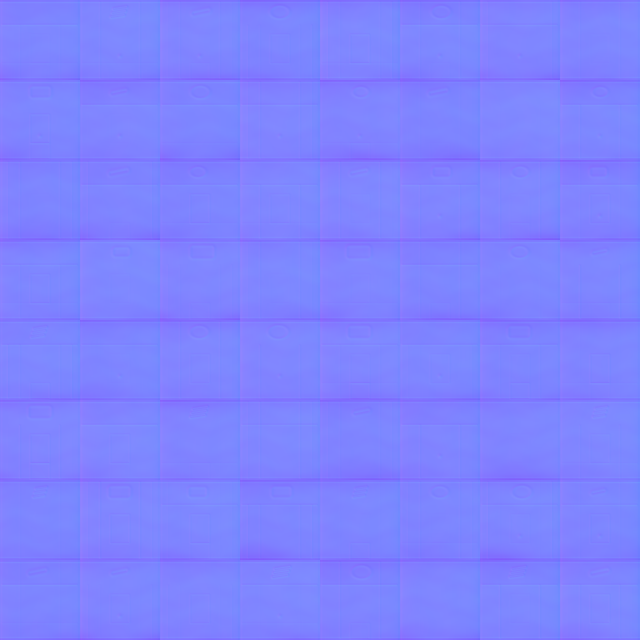
This texture map is drawn by a three.js fragment shader. Its source:

```glsl
varying vec2 vUv;

float hash(vec2 cell, float salt) {
  return fract(sin(dot(cell, vec2(12.99, 78.23)) + salt * 37.7) * 4375.5);
}

float ridge(float dist, float width) {
  float t = dist / width;
  return exp(-t * t);
}

float roundBox(vec2 p, vec2 halfSize, float radius) {
  vec2 q = abs(p) - halfSize + radius;
  return length(max(q, 0.0)) + min(max(q.x, q.y), 0.0) - radius;
}

vec2 rotate(vec2 p, float angle) {
  float c = cos(angle), s = sin(angle);
  return vec2(c * p.x - s * p.y, s * p.x + c * p.y);
}

float inside(float x, float low, float high) {
  return smoothstep(low - 0.012, low + 0.012, x) * (1.0 - smoothstep(high - 0.012, high + 0.012, x));
}

// Soft embossed mark near the top: ring, plate, slanted pill or stacked bars
float emblem(vec2 p, float kind, float size) {
  if (kind < 0.22) return 0.0;
  if (kind < 0.45) return ridge(length(p * vec2(1.0, 1.5)) - 0.13 * size, 0.026);
  if (kind < 0.7) return ridge(roundBox(p, vec2(0.15, 0.08) * size, 0.04), 0.022);
  if (kind < 0.85) return ridge(roundBox(rotate(p, -0.2), vec2(0.13, 0.03) * size, 0.03), 0.024);
  float bars = 0.0;
  for (int i = 0; i < 3; i++) {
    vec2 q = p - vec2(0.015, 0.05) * (float(i) - 1.0);
    bars += ridge(roundBox(rotate(q, -0.15), vec2(0.1, 0.01) * size, 0.01), 0.016);
  }
  return bars;
}

// Fine relief of one panel
float relief(vec2 p, vec2 cell) {
  float h = 0.0;
  float span = inside(p.x, 0.02, 0.97);
  float foldY = 0.69;

  // Horizontal folds
  h += ridge(p.y - foldY, 0.012) * span * 0.0008 * step(0.5, hash(cell, 1.0));
  h += ridge(p.y - 0.21, 0.012) * span * 0.0003 * step(0.75, hash(cell, 2.0));

  // Vertical folds, full height or below the flap
  float top = mix(foldY, 0.98, step(0.4, hash(cell, 3.0)));
  float height = inside(p.y, 0.02, top);
  float side = abs(p.x - 0.5);
  h += ridge(side - 0.25, 0.012) * height * 0.0008 * hash(cell, 5.0);
  h += ridge(side - 0.4, 0.012) * height * 0.0006 * smoothstep(0.4, 1.0, hash(cell, 4.0));

  // Centre plate and lower tab
  float plate = roundBox(p - vec2(0.5, 0.39), vec2(0.12, 0.18), 0.01);
  float tab = roundBox(p - vec2(0.5, 0.11), vec2(0.12, 0.1), 0.01);
  h += ridge(plate, 0.012) * 0.0006 * smoothstep(0.5, 1.0, hash(cell, 6.0));
  h += ridge(tab, 0.012) * 0.0005 * smoothstep(0.5, 1.0, hash(cell, 7.0));

  // Small stud
  h += ridge(length(p - vec2(0.5, 0.3)), 0.025) * 0.0015 * step(0.55, hash(cell, 8.0));

  vec2 mark = p - vec2(0.5 + 0.06 * (hash(cell, 9.0) - 0.5), 0.85);
  h += emblem(mark, hash(cell, 10.0), mix(0.7, 1.0, hash(cell, 11.0))) * 0.0012;
  return h;
}

vec2 reliefSlope(vec2 p, vec2 cell, float e) {
  vec2 dx = vec2(e, 0.0), dy = vec2(0.0, e);
  return vec2(relief(p + dx, cell) - relief(p - dx, cell),
              relief(p + dy, cell) - relief(p - dy, cell)) / (2.0 * e);
}

// Broad tilt of a panel sagging between its edges
vec2 sag(vec2 p, vec2 cell) {
  float left = exp(-p.x / 0.1) * mix(0.0, 0.09, hash(cell, 12.0));
  float right = exp((p.x - 1.0) / 0.12) * mix(0.02, 0.1, hash(cell, 13.0));
  float uneven = 0.85 + 0.35 * sin(p.x * 4.5 + 6.28 * hash(cell, 19.0));
  float low = exp(-p.y / 0.11) * mix(0.08, 0.23, hash(cell, 14.0)) * uneven;
  float high = exp((p.y - 1.0) / 0.11) * mix(0.06, 0.24, hash(cell, 15.0)) * (1.15 - 0.4 * p.x);
  float flap = smoothstep(0.68, 0.71, p.y) * 0.03 * step(0.75, hash(cell, 1.0));
  float slant = 0.04 * (p.x - 0.5) + 0.04 * (p.y - 0.5);
  return vec2(left - right - 0.004, 0.059 + slant - low - high - flap);
}

vec2 ripples(vec2 p, vec2 cell) {
  float phase = 6.28 * hash(cell, 16.0);
  float across = sin(p.y * 19.0 + 1.5 * sin(p.x * 5.0 + phase) + phase);
  float down = sin(p.x * 15.0 + 1.3 * sin(p.y * 7.0 + phase));
  float fine = sin(p.y * 37.0 + 2.0 * sin(p.x * 11.0 - phase));
  return vec2(down * 0.008, across * 0.012 + fine * 0.005);
}

// Thin paired seams along the panel borders
vec2 seams(vec2 p) {
  vec2 edge = p - floor(p + 0.5);
  float dark = ridge(edge.y - 0.012, 0.011) * 0.07 + ridge(edge.y + 0.012, 0.011) * 0.05;
  float light = ridge(edge.y + 0.032, 0.01) * 0.08 + ridge(edge.y - 0.03, 0.01) * 0.06;
  float side = ridge(edge.x - 0.02, 0.011) * 0.04 - ridge(edge.x + 0.015, 0.012) * 0.04;
  return vec2(side, light - dark);
}

void main() {
  vec2 grid = vUv * 8.0;
  vec2 cell = floor(grid);
  vec2 p = fract(grid);
  vec2 tilt = sag(p, cell) + ripples(p, cell) + seams(p) + reliefSlope(p, cell, 0.006);
  tilt += 0.025 * (vec2(hash(cell, 17.0), hash(cell, 18.0)) - 0.5);
  vec3 normal = normalize(vec3(tilt, 1.0));
  gl_FragColor = vec4(normal * 0.5 + 0.5, 1.0);
}
```
